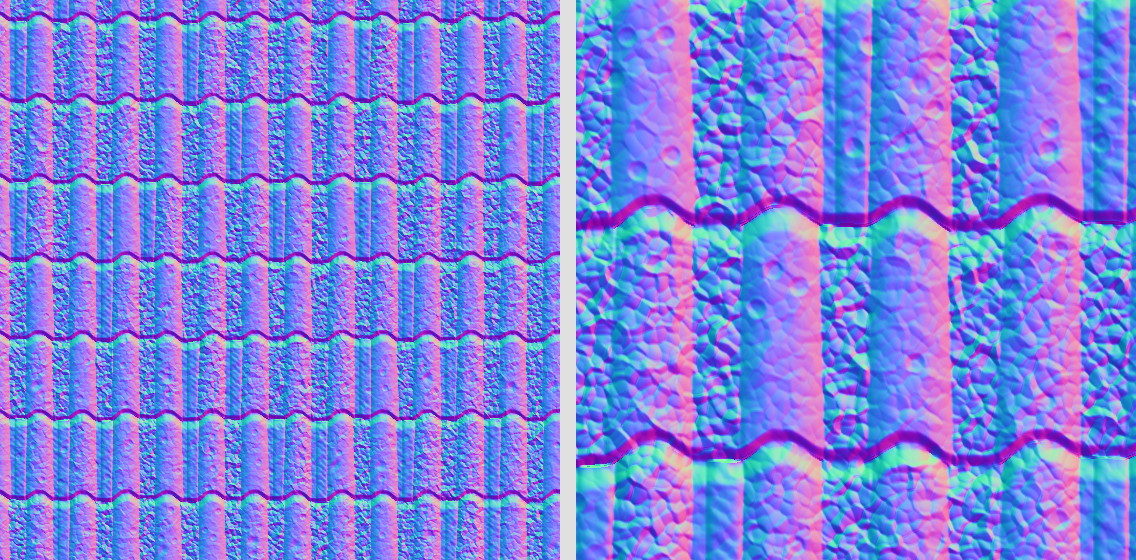
Left: the whole. Right: its middle third, enlarged.
Write a Shadertoy shader that draws this texture map.

```glsl
const float TAU = 6.2831853;
const vec2 TILES = vec2(13.0, 7.0);   // columns, courses
const vec2 SHIFT = vec2(0.914, 0.19); // first ridge, first overlap

vec2 hash2(vec2 p) {
    vec3 q = fract(vec3(p.xyx) * vec3(0.1031, 0.1030, 0.0973));
    q += dot(q, q.yzx + 33.33);
    return fract((q.xx + q.yz) * q.zy);
}

// Squared distance to the nearest scattered point, periodic over the canvas
float cellular(vec2 p, float freq) {
    vec2 q = p * freq;
    vec2 cell = floor(q);
    float nearest = 2.0;
    for (int y = -1; y <= 1; y++) {
        for (int x = -1; x <= 1; x++) {
            vec2 id = cell + vec2(x, y);
            vec2 d = id + hash2(mod(id, freq)) - q;
            nearest = min(nearest, dot(d, d));
        }
    }
    return nearest;
}

float waves(vec2 p, float freq) {
    vec2 q = p * TAU * freq;
    float sum = sin(q.x + 2.0 * sin(q.y)) + sin(q.y - q.x + 1.7);
    return (sum + 0.6 * sin(2.0 * q.x + 3.0 * q.y + sin(q.x))) / 2.6;
}

float grain(vec2 p) {
    vec2 bent = p + 0.002 * vec2(waves(p, 23.0), waves(p.yx, 29.0));
    return 0.75 * cellular(bent, 74.0) / 74.0 - cellular(bent, 160.0) / 160.0;
}

// Rounded cover tile: x across the column, t down the course
float coverHeight(float k, float x, float t, vec2 seed) {
    float barrel = 0.014 * (1.0 - pow(min(k, 1.0), 2.6));
    vec2 dentAt = vec2(seed.x - 0.5, 0.5 + 0.6 * (seed.y - 0.7)) * vec2(0.3, 1.0);
    float d = length((vec2(x, t) - dentAt) / TILES) / 0.012;
    float dent = 0.005 * smoothstep(1.0, 0.0, d) * step(0.68, seed.y);
    return barrel - dent - 0.0125 * x;
}

// Channel between covers, sometimes showing a smooth pan tile
float channelHeight(float g, float bare) {
    float k = min(abs(g - 0.57) / 0.14, 1.0);
    return 0.023 * (g - 0.5) + bare * 0.005 * (1.0 - k * k * k * k);
}

float roofHeight(vec2 p) {
    float across = p.x * TILES.x - SHIFT.x;
    float x = fract(across + 0.5) - 0.5;
    float column = floor(across + 0.5);

    // Overlap line arches over each cover and sags between
    float down = 1.0 - p.y;
    float v = down * TILES.y - SHIFT.y - 0.025 * sin(TAU * down);
    v -= 0.085 * smoothstep(0.04, 0.36, abs(x));
    v += 0.012 * sin(TAU * 5.0 * p.x) + 0.01 * sin(TAU * 8.0 * p.x + 1.0);
    float course = mod(floor(v), TILES.y);
    float t = fract(v);

    // Each tile has its own lean, width and wear
    vec2 seed = hash2(vec2(mod(column, TILES.x), course) + 3.7);
    vec2 gutterSeed = hash2(vec2(mod(floor(across), TILES.x), course) + 41.3);
    x += (seed.x - 0.5) * 0.09 * (t - 0.5) + (seed.y - 0.5) * 0.02;
    float k = abs(x) / mix(0.295, 0.335, t);
    float cover = smoothstep(1.05, 0.95, k);
    float bare = smoothstep(0.68, 0.74, gutterSeed.x);

    float h = mix(channelHeight(fract(across), bare),
                  coverHeight(k, x, t, seed), cover);

    // Weathering
    float patches = smoothstep(-0.1, 0.6, waves(p + seed, 11.0));
    float coverWear = 0.16 + 0.5 * seed.x * seed.x + 0.28 * patches * seed.y;
    float channelWear = mix(0.85, 0.2, bare);
    h += grain(p) * mix(channelWear, coverWear, cover);
    h -= 0.0025 * smoothstep(0.022, 0.0, cellular(p, 24.0));
    h += 0.0007 * waves(p, 17.0) + 0.0012 * (1.0 - cover) * waves(p, 31.0);

    // Groove where one course slips under the next
    float groove = 1.0 - smoothstep(0.0, 0.11, t) + smoothstep(0.945, 1.0, t);
    return h - 0.012 * groove;
}

vec3 surfaceNormal(vec2 p, float reach) {
    vec2 e = vec2(reach, 0.0);
    vec2 slope = vec2(roofHeight(p + e.xy) - roofHeight(p - e.xy),
                      roofHeight(p + e.yx) - roofHeight(p - e.yx)) / (2.0 * reach);
    return normalize(vec3(-slope, 0.95));
}

void mainImage(out vec4 fragColor, in vec2 fragCoord) {
    vec2 p = fragCoord / iResolution.xy;
    vec3 normal = surfaceNormal(p, 0.001);
    fragColor = vec4(0.5 + 0.5 * normal, 1.0);
}
```
